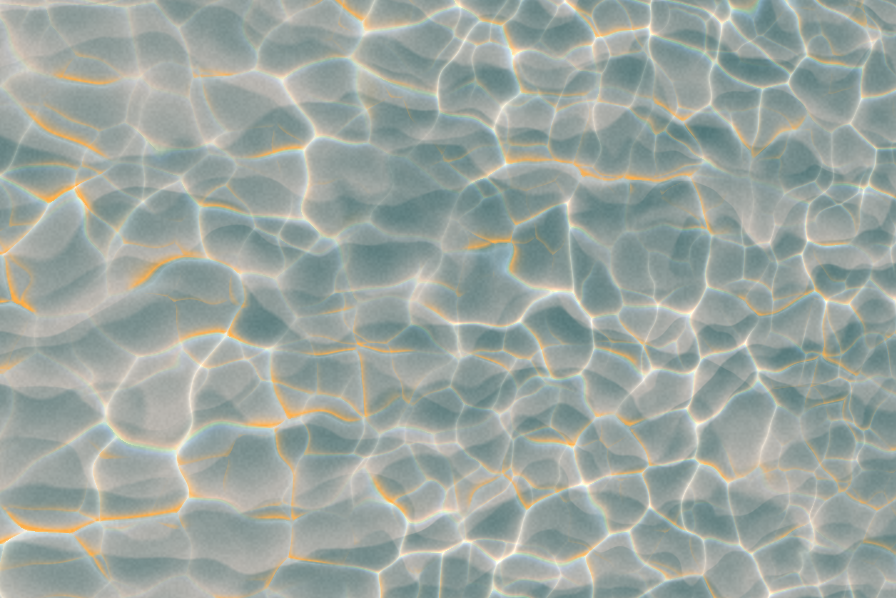
Write a Shadertoy shader that draws this texture.

```glsl
const vec3 DEEP = vec3(0.345, 0.482, 0.488);
const vec3 PALE = vec3(0.690, 0.692, 0.672);
const vec3 GLINT = vec3(0.23, 0.20, 0.165);
const vec3 AMBER = vec3(1.00, 0.69, 0.29);
const vec3 ICE = vec3(0.74, 0.85, 0.86);
const vec2 CELLS_NEAR = vec2(5.0, 7.2);     // cells per canvas height, left side
const vec2 CELLS_GAIN = vec2(2.3, 2.4);     // growth of cell count to the right
const vec2 PRISM_DIR = vec2(0.35, 0.94);
const vec3 PRISM_SHIFT = vec3(0.032, 0.004, -0.032);
const float LINE_SHARPNESS = 25.0;
const float GLOW_SHARPNESS = 7.0;
const float GRAIN = 0.035;

float hash(vec2 p) {
    vec3 q = fract(vec3(p.xyx) * 0.1031);
    q += dot(q, q.yzx + 33.33);
    return fract((q.x + q.y) * q.z);
}

vec2 hash2(vec2 p) {
    return vec2(hash(p), hash(p + 71.7));
}

float noise(vec2 p) {
    vec2 i = floor(p), f = fract(p);
    f = f * f * (3.0 - 2.0 * f);
    return mix(mix(hash(i), hash(i + vec2(1, 0)), f.x),
               mix(hash(i + vec2(0, 1)), hash(i + vec2(1, 1)), f.x), f.y);
}

vec2 warp(vec2 p) {
    vec2 slow = vec2(noise(p * 0.9 + 13.0), noise(p * 0.9 + 47.0)) - 0.5;
    vec2 quick = vec2(noise(p * 2.4 + 29.0), noise(p * 2.4 + 83.0)) - 0.5;
    return p + 0.6 * slow + 0.2 * quick;
}

vec2 cellPoint(vec2 id) {
    return id + 0.1 + 0.8 * hash2(id + 100.0);
}

// Cell borders: rgb holds the split light lines, a the wide glow around them
vec4 caustic(vec2 p) {
    vec2 base = floor(p), home = base, toHome = vec2(0.0);
    float nearest = 9.0;
    for (int j = -1; j <= 1; j++)
    for (int i = -1; i <= 1; i++) {
        vec2 id = base + vec2(i, j);
        vec2 r = cellPoint(id) - p;
        if (dot(r, r) < nearest) {
            nearest = dot(r, r);
            home = id;
            toHome = r;
        }
    }
    vec4 light = vec4(0.0);
    for (int j = -2; j <= 2; j++)
    for (int i = -2; i <= 2; i++) {
        if (i == 0 && j == 0) continue;
        vec2 r = cellPoint(home + vec2(i, j)) - p;
        vec2 n = normalize(r - toHome);
        float d = dot(0.5 * (r + toHome), n);
        vec3 split = abs(d + PRISM_SHIFT * dot(n, PRISM_DIR));
        light += vec4(exp(-LINE_SHARPNESS * split), exp(-GLOW_SHARPNESS * max(d, 0.0)));
    }
    return vec4(min(light.rgb, 1.4), 1.0 - exp(-light.a));
}

// Wavy sheets of light: crisp lower rim, slow fade upwards
float sheet(vec2 p, float seed) {
    float bend = 1.5 * noise(p * vec2(0.6, 0.5) + seed) + 0.35 * noise(p * 1.7 + seed);
    float f = fract(p.y * 0.8 + bend);
    return smoothstep(0.0, 0.09, f) * (1.0 - smoothstep(0.15, 0.85, f));
}

void mainImage(out vec4 fragColor, in vec2 fragCoord) {
    vec2 uv = fragCoord / iResolution.y;
    float across = fragCoord.x / iResolution.x;

    // Ripples get smaller towards the right
    vec2 p = vec2(uv.x * (CELLS_NEAR.x + CELLS_GAIN.x * uv.x),
                  (uv.y - 0.5) * (CELLS_NEAR.y + CELLS_GAIN.y * uv.x)) + 20.0;
    vec2 q = warp(p);
    vec2 q2 = warp(p * 1.35 + 31.0);
    vec4 strong = caustic(q);
    vec4 faint = caustic(q2);

    // Soft light on the sand
    float tone = 0.06 + 0.40 * sheet(q, 5.0) + 0.27 * sheet(q2, 61.0);
    tone += 0.38 * strong.a + 0.20 * faint.a;
    tone += 0.32 * (noise(p * 0.7 + 90.0) - 0.5);
    tone += 0.20 * (0.5 - across) + 0.12 * (0.5 - uv.y);
    vec3 col = mix(DEEP, PALE, clamp(tone, -0.08, 1.08));

    // Fine bright lines of uneven strength
    float power = mix(0.25, 1.0, smoothstep(0.25, 0.7, noise(p * 0.9 + 7.0)));
    float faintPower = 0.55 * smoothstep(0.25, 0.75, noise(p * 1.1 + 55.0));
    col += GLINT * (power * strong.rgb + faintPower * faint.rgb);

    // Amber and icy fringes where the light is focused
    float focus = smoothstep(0.47, 0.72, noise(p * 1.4 + 17.0)) * mix(1.15, 0.55, across);
    float fringe = (strong.r - strong.b) * focus;
    float faintFringe = (faint.r - faint.b) * focus * 0.4;
    col = mix(col, AMBER, clamp(1.1 * fringe + faintFringe, 0.0, 0.95));
    col = mix(col, ICE, clamp(-0.45 * fringe, 0.0, 0.5));

    // Sand grain
    col += GRAIN * (noise(uv * 240.0) - 0.5);
    fragColor = vec4(clamp(col, 0.0, 1.0), 1.0);
}
```
